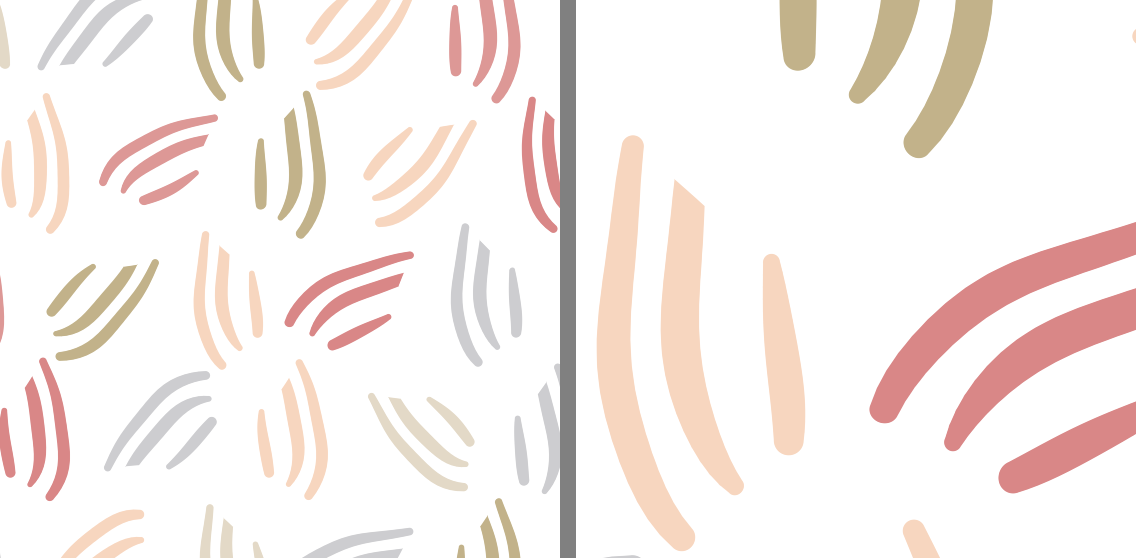
Left: the whole. Right: its middle third, enlarged.
Reproduce this pattern procedurally as a Shadertoy shader.

```glsl
// Scattered trios of curved brush strokes in soft pastel colours on white.

float hash(vec2 p) {
    p = fract(p * vec2(0.1731, 0.2137) + 0.37);
    p += dot(p, p.yx + 19.19);
    return fract((p.x + p.y) * p.x * 43.7);
}

// Distance to a quadratic curve a-b-c with a swelling, tapering radius.
float brushStroke(vec2 p, vec2 a, vec2 b, vec2 c, float startRadius, float endRadius, float swell) {
    const float STEPS = 16.0;
    float d = 1e3;
    vec2 from = a;
    for (float i = 0.0; i < STEPS; i++) {
        float t = (i + 1.0) / STEPS;
        vec2 to = mix(mix(a, b, t), mix(b, c, t), t);
        vec2 along = to - from;
        float h = clamp(dot(p - from, along) / dot(along, along), 0.0, 1.0);
        float s = (i + h) / STEPS;
        float radius = mix(startRadius, endRadius, s) + swell * 4.0 * s * (1.0 - s);
        d = min(d, length(p - from - along * h) - radius);
        from = to;
    }
    return d;
}

// Three nested strokes: long outer, middle with a slanted cut, short inner.
float strokeTrio(vec2 p) {
    float outer = brushStroke(p, vec2(0.11, 0.92), vec2(0.62, -0.40), vec2(0.22, -0.93), 0.052, 0.062, 0.025);
    float middle = brushStroke(p, vec2(-0.13, 0.75), vec2(0.23, -0.33), vec2(-0.06, -0.75), 0.070, 0.040, 0.035);
    float inner = brushStroke(p, vec2(-0.42, 0.25), vec2(-0.42, -0.22), vec2(-0.34, -0.59), 0.040, 0.070, 0.024);
    middle = max(middle, dot(p, vec2(-0.82, 0.57)) - 0.45);
    return min(outer, min(middle, inner));
}

// Ten slots, so that repeated colours get a larger share.
vec3 palette(float slot) {
    if (slot < 2.5) return vec3(0.970, 0.840, 0.750); // peach
    if (slot < 3.5) return vec3(0.890, 0.850, 0.780); // beige
    if (slot < 4.5) return vec3(0.850, 0.530, 0.530); // deep rose
    if (slot < 5.5) return vec3(0.865, 0.595, 0.590); // rose
    if (slot < 7.5) return vec3(0.805, 0.805, 0.815); // grey
    return vec3(0.760, 0.700, 0.540);                 // olive
}

// Turn (x) and mirror sign (y) of a trio; slanting ones mostly rise to the right.
vec2 pose(vec2 id) {
    float pick = hash(id + 17.3);
    if (mod(id.x + id.y, 2.0) > 0.5) {
        return pick < 0.6 ? vec2(-0.03, 1.0) : vec2(-0.17, -1.0);
    }
    if (pick < 0.45) return vec2(2.23, 1.0);
    if (pick < 0.72) return vec2(-0.80, 1.0);
    if (pick < 0.88) return vec2(1.05, -1.0);
    return vec2(-0.90, -1.0);
}

void mainImage(out vec4 fragColor, in vec2 fragCoord) {
    float pixel = 7.68 / iResolution.y;
    vec2 p = fragCoord * pixel;
    vec2 cell = vec2(1.78, 1.87);
    vec3 color = vec3(1.0);
    float homeRow = floor((p.y + 0.15) / cell.y + 0.5);

    // Staggered grid: visit the neighbouring trios.
    for (float dy = -1.0; dy <= 1.0; dy++) {
        float row = homeRow + dy;
        float shift = 0.45 + 0.9 * mod(row + 1.0, 2.0);
        float homeColumn = floor((p.x - shift) / cell.x + 0.5);
        for (float dx = -1.0; dx <= 1.0; dx++) {
            vec2 id = vec2(homeColumn + dx, row);
            vec2 jitter = vec2(hash(id + 3.1), hash(id + 7.7)) - 0.5;
            vec2 q = p - id * cell - vec2(shift, -0.15) - 0.12 * jitter;
            if (dot(q, q) > 1.7) continue;

            // Place the trio: mirror, turn, scale.
            vec2 turn = pose(id);
            float angle = turn.x + 0.16 * (hash(id + 5.9) - 0.5);
            float size = 0.95 + 0.10 * hash(id + 23.5);
            float c = cos(angle), s = sin(angle);
            q.x *= turn.y;
            q = vec2(c * q.x + s * q.y, c * q.y - s * q.x) / size;
            q += 0.010 * sin(q.yx * 6.0 + 6.28 * jitter); // hand-drawn wobble

            float d = strokeTrio(q) * size;
            float cover = 1.0 - smoothstep(-0.6 * pixel, 0.6 * pixel, d);
            color = mix(color, palette(mod(3.0 * id.x + 4.0 * id.y, 10.0)), cover);
        }
    }
    fragColor = vec4(color, 1.0);
}
```
